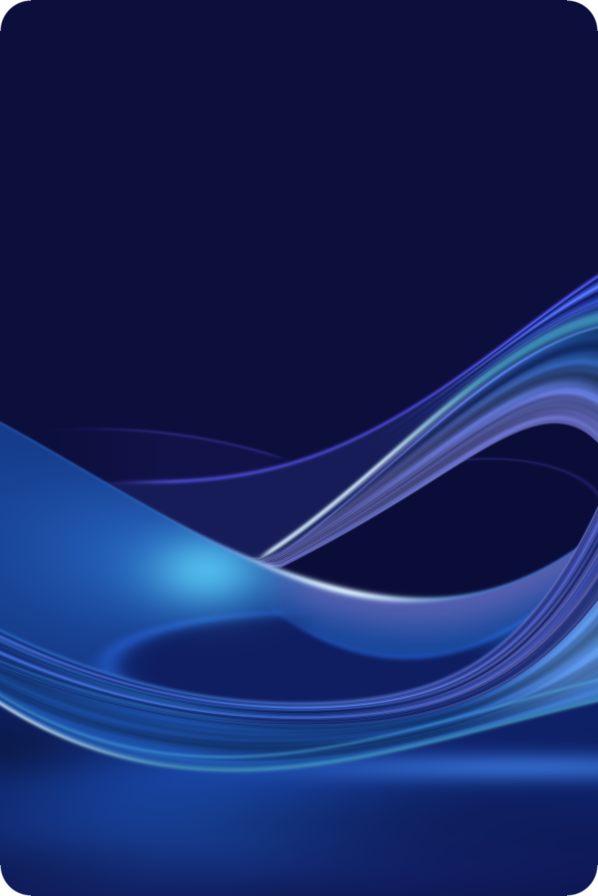
Write a Shadertoy shader that draws this background.

```glsl
const vec3 NAVY = vec3(.047, .055, .235);
const vec3 DEEP = vec3(.055, .125, .400);
const vec3 BLUE = vec3(.100, .290, .620);
const vec3 AZURE = vec3(.160, .430, .800);
const vec3 CYAN = vec3(.320, .740, .930);
const vec3 LAVENDER = vec3(.430, .460, .830);
const vec3 VIOLET = vec3(.270, .240, .640);
const vec3 ICE = vec3(.830, .920, .980);
const vec2 CANVAS = vec2(1.0, 1.5);
const vec2 GLOW_CENTER = vec2(.345, .545);
const float SOFT = .0028;
const float CORNER = .052;

vec2 hashGradient(vec2 cell) {
    float a = fract(sin(dot(cell, vec2(127.1, 311.7))) * 43758.5) * 6.2832;
    return vec2(cos(a), sin(a));
}

float gradientNoise(vec2 p) {
    vec2 i = floor(p), f = fract(p), u = f * f * (3.0 - 2.0 * f);
    vec2 e = vec2(0, 1);
    float low = mix(dot(hashGradient(i), f), dot(hashGradient(i + e.yx), f - e.yx), u.x);
    float high = mix(dot(hashGradient(i + e), f - e), dot(hashGradient(i + 1.0), f - 1.0), u.x);
    return mix(low, high, u.y);
}

// Streaks that follow a ribbon: s runs across it, x along it
float fibres(float s, float x, float count) {
    float n = gradientNoise(vec2(s * count, x * 2.0));
    n += .5 * gradientNoise(vec2(s * count * 2.3 + 7.0, x * 3.0));
    return clamp(.5 + n, 0.0, 1.0);
}

float fill(float d) { return smoothstep(-SOFT, SOFT, d); }
float line(float d, float width) { return exp(-d * d / (width * width)); }
float spot(vec2 p, vec2 center, vec2 size) {
    vec2 q = (p - center) / size;
    return exp(-dot(q, q));
}

// Ribbon edges as heights over x
float swoopEdge(float x) { return .793 + x * (-.544 + x * (-.27 + x * .63)); }
float veilEdge(float x) {
    float t = max(x - .2, 0.0);
    return .693 + t * t * (.015 + t * (1.632 - 1.22 * t));
}
float crestEdge(float x) {
    float t = max(x - .434, 0.0);
    return .566 + t * (.62 + t * (1.15 - 1.75 * t));
}
float holeEdge(float x) {
    float t = max(x - .47, 0.0);
    return .55 + t * (.5 + .3 * t - 12.0 * pow(t, 6.0));
}
float loopEdge(float x, float base, float bend, float lift) {
    float u = x - .5, r = max(u, 0.0);
    return base + u * u * (bend + lift * r * r);
}
float sheetEdge(float x) {
    float u = x - .39;
    return .211 + u * u * (.57 - .42 * u);
}

void mainImage(out vec4 fragColor, in vec2 fragCoord) {
    vec2 p = fragCoord / iResolution.xy * CANVAS;
    float x = p.x, y = p.y;
    float swoop = swoopEdge(x), veil = veilEdge(x), crest = crestEdge(x), hole = holeEdge(x);
    float loopTop = loopEdge(x, .322, .49, 3.3), loopLow = loopEdge(x, .283, .4, 1.8);
    float sheet = sheetEdge(x);
    float right = smoothstep(.6, 1.0, x);
    vec3 col = NAVY;

    // Faint arc behind the veil
    float arc = .782 - .5 * (x - .16) * (x - .16);
    float arcFade = smoothstep(.05, .3, x) * smoothstep(.49, .44, x);
    col += VIOLET * arcFade * (.07 * fill(arc - y) + .28 * line(y - arc, .003));

    // Translucent veil and the folds above the crest
    float s = clamp((y - crest) / max(veil - crest, .02), 0.0, 1.0);
    vec3 veilCol = mix(vec3(.085, .11, .34), vec3(.10, .17, .50), right);
    veilCol += right * (fibres(s, x, 6.0) - .4) * vec3(.14, .22, .42);
    veilCol += LAVENDER * right * (.4 * line(s - .72, .08) + .25 * line(s - .3, .06));
    col = mix(col, veilCol, fill(veil - y));
    col += VIOLET * .65 * line(y - veil, .004) * smoothstep(.17, .3, x);

    // Rising ribbon between crest and hole
    s = clamp((y - hole) / max(crest - hole, .01), 0.0, 1.0);
    vec3 ribbon = mix(LAVENDER * .85, mix(LAVENDER * .6, AZURE * .65, right), smoothstep(.1, .8, s));
    ribbon *= .62 + .7 * fibres(s, x, 7.0);
    ribbon = mix(ribbon, DEEP, .5 * line(s - .78, .09));
    col = mix(col, ribbon, fill(crest - y));
    vec3 crestCol = mix(ICE, CYAN * .8, smoothstep(.6, .85, x));
    col = mix(col, crestCol, line(y - crest, .0055 + .006 * right) * smoothstep(.42, .46, x) * .85);
    col += LAVENDER * .35 * line(y - crest + .016, .003) * smoothstep(.45, .55, x);

    // Dark hole with a thin inner arc
    col = mix(col, NAVY * .95, fill(hole - y));
    float ring = length((p - vec2(.82, .645)) / vec2(.19, .087)) - 1.0;
    col += VIOLET * .22 * line(ring, .025) * fill(hole - y) * smoothstep(.65, .8, x) * smoothstep(.62, .66, y);

    // Swooping body, its tail and the dark lens below
    vec3 body = mix(DEEP, BLUE, .72 + .25 * gradientNoise(vec2(x * 2.0 + y * 3.0, y * 4.0 - x)));
    body = mix(body, AZURE, .6 * spot(p, vec2(.22, .57), vec2(.2, .12)));
    float tailEdge = .4 + 1.6 * (x - .68) * (x - .68);
    float tail = smoothstep(-.012, .012, y - tailEdge) * smoothstep(.38, .55, x);
    vec3 tailCol = mix(BLUE, LAVENDER * .85, smoothstep(.09, .0, swoop - y));
    body = mix(body, tailCol, tail * .85);
    float lens = length((p - vec2(.52, .385)) / vec2(.34, .09)) - 1.0;
    body = mix(body, vec3(.055, .11, .37), smoothstep(.18, -.25, lens) * (1.0 - tail) * .95);
    body += AZURE * .25 * line(lens, .07) * (1.0 - tail) * smoothstep(.7, .3, x);
    body += AZURE * .2 * line(y - tailEdge, .006) * smoothstep(.42, .55, x);
    body = mix(body, CYAN, .95 * spot(p, GLOW_CENTER, vec2(.10, .062)));
    col = mix(col, body, fill(swoop - y));
    float shine = spot(vec2(x, 0), vec2(.57, 0), vec2(.19, 1));
    col = mix(col, mix(AZURE, ICE, shine), line(y - swoop, .003 + .004 * shine) * (.4 + .55 * shine));

    // Loop band in fine strands
    s = clamp((y - loopLow) / (loopTop - loopLow), 0.0, 1.0);
    float strands = fibres(s, x, 9.0);
    vec3 band = mix(DEEP, mix(AZURE * .8, LAVENDER * .8, smoothstep(.35, .95, x)), strands * .9);
    band += LAVENDER * .3 * (line(s - .82, .07) + line(s - .4, .06));
    col = mix(col, band, fill(loopTop - y));
    col = mix(col, mix(AZURE, LAVENDER, x), .6 * line(y - loopTop, .004));

    // Pale sheet under the loop
    s = clamp((y - sheet) / (loopLow - sheet), 0.0, 1.0);
    vec3 pale = mix(BLUE * .85, vec3(.36, .56, .83), smoothstep(.72, 1.0, x) * .8);
    pale = mix(pale, AZURE, .45 * smoothstep(.4, 0.0, s));
    pale *= .72 + .5 * fibres(s, x, 5.0);
    col = mix(col, pale, fill(loopLow - y));

    // Floor with soft reflections
    vec3 floorCol = mix(vec3(.055, .09, .32), DEEP, smoothstep(0.0, .2, y));
    floorCol += vec3(.03, .13, .20) * spot(p, vec2(.3, .14), vec2(.33, .12));
    floorCol += vec3(.12, .24, .32) * spot(p, vec2(.9, .215), vec2(.38, .025));
    floorCol *= 1.0 - .3 * spot(p, vec2(0, .25), vec2(.16, .06));
    floorCol *= 1.0 + .18 * gradientNoise(vec2(x * 2.0, y * 12.0));
    col = mix(col, floorCol, smoothstep(-.005, .005, sheet - y));
    vec3 rim = mix(ICE, CYAN * .8, smoothstep(.0, .35, x));
    col = mix(col, rim, .7 * line(y - sheet, .0045));
    col = mix(col, CYAN, .35 * line(y - sheet - .014 - .02 * x, .0035));

    // Rounded white corners
    vec2 q = abs(p - CANVAS * .5) - CANVAS * .5 + CORNER;
    float outside = length(max(q, 0.0)) - CORNER;
    fragColor = vec4(mix(clamp(col, 0.0, 1.0), vec3(1), smoothstep(-SOFT, SOFT * .3, outside) * step(0.0, min(q.x, q.y))), 1);
}
```
